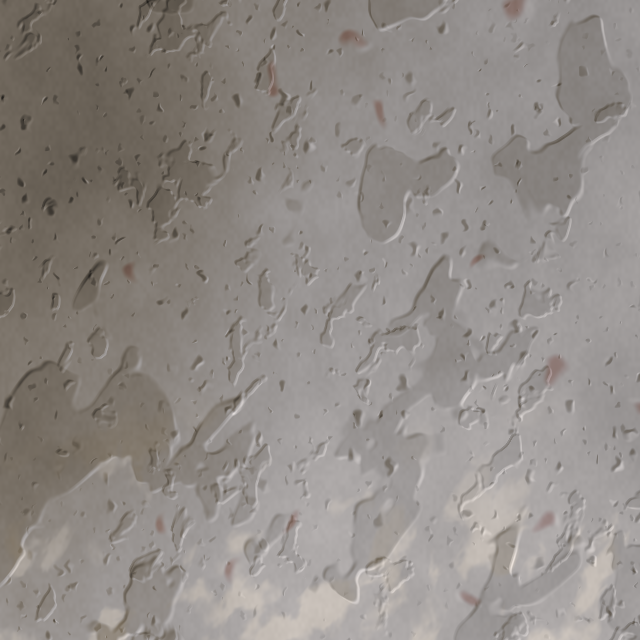
Reproduce this texture procedurally as a Shadertoy shader.

```glsl
// Weathered concrete: a smoky grey gradient with shallow flaked patches,
// leaning pits with pale chipped lips, and crumbly light plaster low down.
// Flakes are thresholded fbm lit from the upper left; pits are jittered cells.

const vec3 WARM_TINT = vec3(1.085, 1.0, 0.89);
const vec3 COOL_TINT = vec3(1.025, 1.0, 0.995);
const vec3 RUST_TINT = vec3(0.05, -0.01, -0.01);
const vec2 LIGHT_DIR = vec2(-0.75, 0.66);

float hash(vec2 p) {
    vec3 h = fract(p.xyx * 0.1031);
    h += dot(h, h.yzx + 33.33);
    return fract((h.x + h.y) * h.z);
}

vec2 hash2(vec2 p) {
    return vec2(hash(p + 17.3), hash(p + 71.9));
}

float noise(vec2 p) {
    vec2 i = floor(p), f = fract(p);
    f = f * f * (3.0 - 2.0 * f);
    return mix(mix(hash(i), hash(i + vec2(1, 0)), f.x),
               mix(hash(i + vec2(0, 1)), hash(i + vec2(1, 1)), f.x), f.y);
}

float fbm(vec2 p) {
    float sum = 0.0, amp = 0.53;
    for (int i = 0; i < 4; i++) {
        sum += amp * noise(p);
        p = mat2(0.8, 0.6, -0.6, 0.8) * p * 2.03 + 11.7;
        amp *= 0.5;
    }
    return sum;
}

// Ragged patches, taller than wide and leaning to the right.
float flakeMask(vec2 p, float scale, float level, float soft) {
    vec2 q = vec2((p.x - 0.3 * p.y) * 1.35, p.y) * scale;
    q += 0.4 * vec2(noise(q * 1.7 + 5.0), noise(q * 1.7 + 31.0));
    return smoothstep(level - soft, level + soft, fbm(q));
}

// x: sunken area, y: signed edge lighting.
vec2 flakeLayer(vec2 p, float scale, float level, float soft, float rim) {
    vec2 o = LIGHT_DIR * rim;
    float lit = flakeMask(p + o, scale, level, soft);
    float shaded = flakeMask(p - o, scale, level, soft);
    return vec2(flakeMask(p, scale, level, soft), lit - shaded);
}

float ellipse(vec2 d, float radius, float stretch, float soft) {
    d.y /= stretch;
    return 1.0 - smoothstep(radius - soft, radius + soft, length(d));
}

// x: dark hollow, y: bright lip beside it.
vec2 pitLayer(vec2 p, float scale, float share, vec2 sizes, float stretch) {
    vec2 q = p * scale;
    q += 0.3 * (vec2(noise(q * 3.5), noise(q * 3.5 + 47.0)) - 0.5);
    vec2 cell = floor(q), result = vec2(0);
    for (int y = -1; y <= 1; y++)
    for (int x = -1; x <= 1; x++) {
        vec2 id = cell + vec2(x, y);
        vec2 rnd = hash2(id + scale);
        float present = step(hash(id + 3.1 * scale), share);
        float radius = mix(sizes.x, sizes.y, rnd.x * rnd.x);
        float angle = mix(-0.75, 0.15, rnd.y);
        float c = cos(angle), s = sin(angle);
        vec2 d = mat2(c, -s, s, c) * (q - id - 0.15 - 0.7 * hash2(id));
        float side = rnd.x + rnd.y > 0.8 ? 1.0 : -1.0;
        vec2 lipOffset = vec2(side * 1.5, -0.4) * radius;
        float soft = 0.45 * radius + 0.015;
        float hollow = ellipse(d, radius, stretch, soft);
        float lip = ellipse(d - lipOffset, radius * 0.65, stretch * 1.2, soft);
        result = max(result, present * vec2(hollow, lip * hash(id + 9.0)));
    }
    return result;
}

// Broad light falloff: dim left side, dark smudge upper left, pale lower right.
float baseTone(vec2 p) {
    vec2 smudge = (p - vec2(0.2, 0.75)) * vec2(1.0, 0.85);
    float tone = 0.435 + 0.11 * smoothstep(0.0, 0.55, p.x) + 0.12 * (1.0 - p.y);
    tone -= 0.10 * exp(-dot(smudge, smudge) / 0.04);
    tone += 0.13 * (fbm(p * vec2(4.0, 3.0) + 8.0) - 0.5);
    return tone + 0.045 * (fbm(p * vec2(26.0, 18.0)) - 0.5);
}

void mainImage(out vec4 fragColor, in vec2 fragCoord) {
    vec2 p = fragCoord / iResolution.xy;
    float tone = baseTone(p);

    // Flaked patches and smaller chips, with broken edges
    float broken = smoothstep(0.25, 0.75, noise(p * 19.0 + 4.0));
    vec2 flakes = flakeLayer(p, 5.5, 0.655, 0.014, 0.0028);
    vec2 chips = flakeLayer(p + 3.7, 17.0, 0.70, 0.03, 0.0022);
    tone += -0.06 * flakes.x + 0.13 * flakes.y * (0.25 + broken);
    tone += -0.05 * chips.x + 0.12 * chips.y;

    // Pale crumbly plaster, mostly near the bottom
    float low = 1.0 - smoothstep(0.1, 0.5, p.y + 0.25 * (noise(p * 4.0) - 0.5));
    float plaster = flakeMask(p + 8.3, 13.0, 0.62, 0.09) * low;
    tone += 0.085 * plaster * (1.0 - flakes.x);

    // Pits from fine specks to a few round rusty holes
    float cluster = mix(0.45, 1.0, smoothstep(0.3, 0.65, noise(p * 5.0 + 20.0)));
    vec2 specks = pitLayer(p, 44.0, 0.26, vec2(0.07, 0.15), 1.6);
    vec2 pits = pitLayer(p + 1.3, 25.0, 0.38, vec2(0.05, 0.14), 1.9);
    vec2 holes = pitLayer(p + 2.6, 8.0, 0.16, vec2(0.06, 0.13), 1.35);
    tone += cluster * (0.09 * specks.y - 0.10 * specks.x);
    tone += cluster * (0.16 * pits.y - 0.17 * pits.x);
    tone += 0.07 * holes.y * broken - 0.13 * holes.x;

    // Fine grain, then warm shadows and cool highlights
    tone += 0.022 * (noise(p * vec2(190.0, 130.0)) - 0.5);
    float cool = smoothstep(0.32, 0.62, tone + 0.08 * (p.x - 0.5));
    vec3 color = tone * mix(WARM_TINT, COOL_TINT, cool);
    color += RUST_TINT * holes.x + vec3(0.012, 0.0, -0.025) * plaster;
    fragColor = vec4(clamp(color, 0.0, 1.0), 1.0);
}
```
